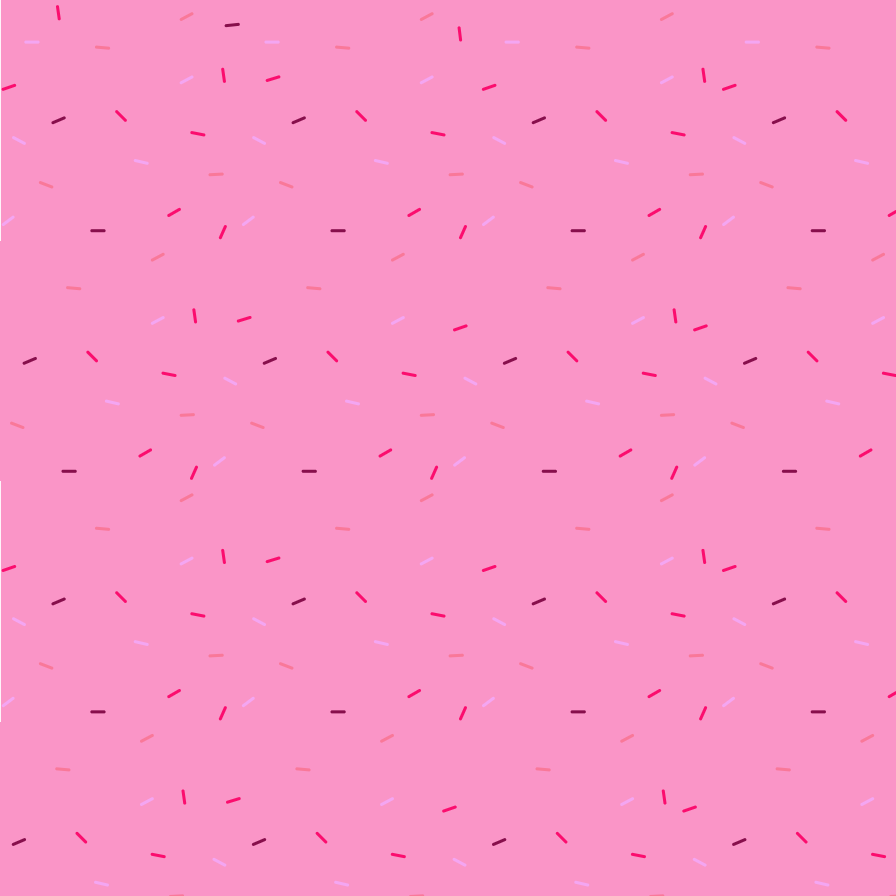
Give the GLSL for this pattern, as a Shadertoy shader.

```glsl
#define TILE vec2(0.268, 0.2685)
#define HALF_LENGTH 0.0068
#define RADIUS 0.0017
#define EDGE_GAP 0.001
#define BACKGROUND vec3(0.98, 0.585, 0.78)
#define CORAL vec3(0.975, 0.47, 0.60)
#define LILAC vec3(0.955, 0.65, 0.95)
#define HOT_PINK vec3(0.985, 0.05, 0.43)
#define PLUM vec3(0.53, 0.06, 0.30)

// Sprinkles in every tile: centre from the tile's top left, tilt in degrees.
// Order: four coral, four lilac, four hot pink, two plum.
const vec3 SPRINKLES[14] = vec3[14](
    vec3(0.777, 0.069, 28.0), vec3(0.427, 0.198, -5.0),
    vec3(0.192, 0.768, -21.0), vec3(0.900, 0.725, 3.0),
    vec3(0.777, 0.332, 28.0), vec3(0.079, 0.584, -28.0),
    vec3(0.588, 0.673, -13.0), vec3(0.034, 0.918, 37.0),
    vec3(0.504, 0.482, -45.0), vec3(0.824, 0.556, -11.0),
    vec3(0.725, 0.883, 30.0), vec3(0.928, 0.965, 66.0),
    vec3(0.244, 0.500, 23.0), vec3(0.408, 0.959, 0.0)
);

vec3 sprinkleColor(int index) {
    if (index < 4) return CORAL;
    if (index < 8) return LILAC;
    return index < 12 ? HOT_PINK : PLUM;
}

float capsuleDistance(vec2 p, vec3 sprinkle) {
    float angle = radians(sprinkle.z);
    vec2 axis = vec2(cos(angle), -sin(angle));
    vec2 offset = p - sprinkle.xy * TILE;
    float along = clamp(dot(offset, axis), -HALF_LENGTH, HALF_LENGTH);
    return length(offset - axis * along) - RADIUS;
}

void drawSprinkle(inout vec3 color, vec2 p, vec3 sprinkle, vec3 tint, float pixel) {
    float coverage = clamp(0.5 - capsuleDistance(p, sprinkle) / pixel, 0.0, 1.0);
    color = mix(color, tint, coverage);
}

// Odd rows slide left by differing amounts.
float rowShift(int row) {
    if ((row & 1) == 0) return 0.0;
    return (row & 3) == 1 ? 0.0322 : 0.0443;
}

void mainImage(out vec4 fragColor, in vec2 fragCoord) {
    float pixel = 1.0 / iResolution.y;
    vec2 canvas = vec2(fragCoord.x, iResolution.y - fragCoord.y) * pixel;

    // Tile lookup, rows counted from the top
    int row = int(floor(canvas.y / TILE.y));
    vec2 shifted = canvas + vec2(rowShift(row), 0.0);
    int column = int(floor(shifted.x / TILE.x));
    vec2 p = mod(shifted, TILE);

    // Shared sprinkles
    vec3 color = BACKGROUND;
    for (int i = 0; i < 14; i++) {
        drawSprinkle(color, p, SPRINKLES[i], sprinkleColor(i), pixel);
    }

    // Sprinkles that vary by column
    vec3 wanderer = column == 1 ? vec3(0.137, 0.327, 17.0) : vec3(0.037, 0.363, 19.0);
    drawSprinkle(color, p, wanderer, HOT_PINK, pixel);
    if ((column & 1) == 0) {
        drawSprinkle(color, p, vec3(0.931, 0.313, 98.0), HOT_PINK, pixel);
    }

    // Extras in the top row
    if (row == 0) {
        drawSprinkle(color, p, vec3(0.133, 0.175, 0.0), LILAC, pixel);
        if (column == 0) {
            drawSprinkle(color, p, vec3(0.243, 0.053, 98.0), HOT_PINK, pixel);
            drawSprinkle(color, p, vec3(0.967, 0.104, 6.0), PLUM, pixel);
        } else if (column == 1) {
            drawSprinkle(color, p, vec3(0.915, 0.141, 97.0), HOT_PINK, pixel);
        }
    }

    // Pale sliver at the left edge of unshifted rows
    float gap = clamp((EDGE_GAP - canvas.x) / pixel + 0.5, 0.0, 1.0);
    if ((row & 1) == 0) color = mix(color, vec3(1.0), gap);

    fragColor = vec4(color, 1.0);
}
```
